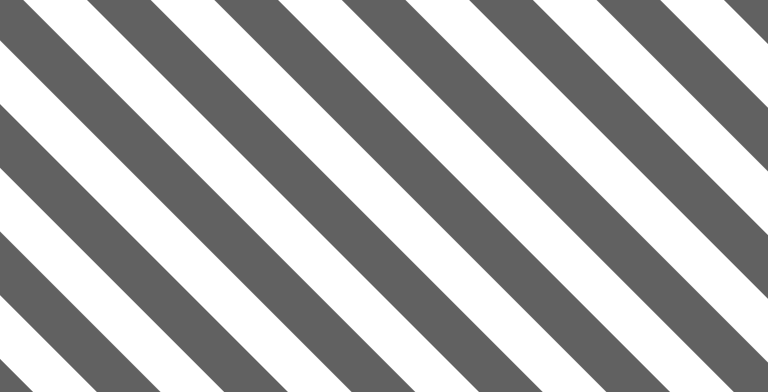
Give the GLSL for this pattern, as a WebGL 1 fragment shader.

```glsl
precision highp float;

uniform vec2 u_resolution;

// Lengths are in canvas widths, fractions are of one period
#define PERIOD 0.16587
#define DARK_CENTER 0.933
#define DARK_FRACTION 0.5
#define DARK_COLOR vec3(0.38)
#define LIGHT_COLOR vec3(1.0)

// Signed distance to the nearest dark diagonal band, negative inside
float bandDistance(vec2 p) {
    float phase = (p.x - p.y) / PERIOD - DARK_CENTER;
    float fromCenter = abs(fract(phase + 0.5) - 0.5);
    return (fromCenter - 0.5 * DARK_FRACTION) * PERIOD * inversesqrt(2.0);
}

void main() {
    // Canvas-width units, measured from the top left corner
    float pixel = 1.0 / u_resolution.x;
    vec2 p = vec2(gl_FragCoord.x, u_resolution.y - gl_FragCoord.y) * pixel;

    // Edge smoothing about one pixel wide
    float light = smoothstep(-0.7 * pixel, 0.7 * pixel, bandDistance(p));
    gl_FragColor = vec4(mix(DARK_COLOR, LIGHT_COLOR, light), 1.0);
}
```
